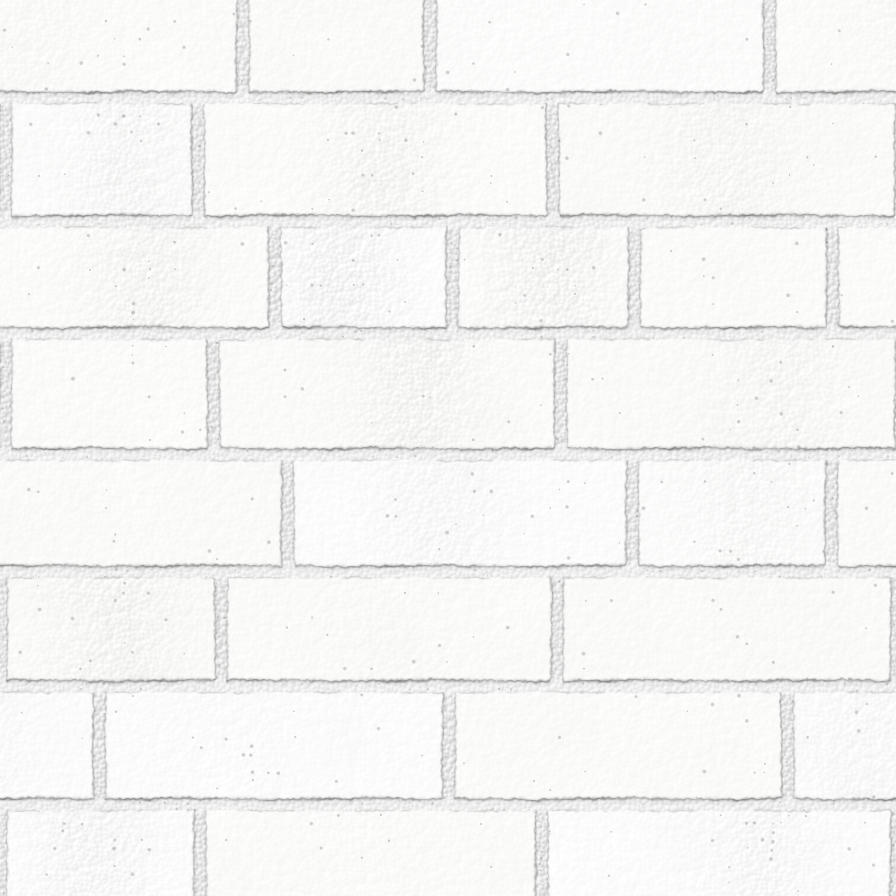
This texture is drawn by a WebGL 2 fragment shader. Its source:

```glsl
#version 300 es
precision highp float;
// Whitewashed brick wall: eight uneven courses of long and short bricks.
// Edge distances give the mortar and the soft shadow lines; cellular noise
// gives grain and pits, and layered sines roughen edges and cloud the faces.
uniform vec2 u_resolution;
out vec4 fragColor;

const vec3 WHITE = vec3(0.994);
const vec3 WARM_WHITE = vec3(0.987, 0.987, 0.981);
const vec3 MORTAR = vec3(0.938);
const vec2 HALF_JOINT = vec2(0.0073, 0.0070);

// Heights of the bed joints, top to bottom
const float BEDS[9] = float[9](1.02, 0.891, 0.753, 0.628, 0.493, 0.362, 0.234, 0.102, -0.03);

// Upright joints of each course; a repeated value means one joint fewer
const vec4 JOINTS[8] = vec4[8](
  vec4(0.271, 0.480, 0.859, 0.859), vec4(0.006, 0.221, 0.617, 0.617),
  vec4(0.307, 0.505, 0.708, 0.929), vec4(0.006, 0.238, 0.626, 0.626),
  vec4(0.321, 0.706, 0.928, 0.928), vec4(0.001, 0.247, 0.622, 0.622),
  vec4(0.111, 0.501, 0.879, 0.879), vec4(0.001, 0.223, 0.605, 0.605));

float hash(vec2 p) {
  p = fract(p * vec2(0.1031, 0.1137));
  p += dot(p, p.yx + 33.33);
  return fract((p.x + p.y) * p.x * 17.3);
}

vec2 hash2(vec2 p) {
  return vec2(hash(p + 3.7), hash(p.yx + 91.3));
}

// Cellular noise: distance to the nearest scattered point
float cells(vec2 p) {
  vec2 cell = floor(p);
  float nearest = 2.0;
  for (int j = -1; j <= 1; j++)
    for (int i = -1; i <= 1; i++) {
      vec2 id = cell + vec2(i, j);
      nearest = min(nearest, length(id + hash2(id) - p));
    }
  return nearest;
}

// Grain lit from the upper left
float relief(vec2 p) {
  return cells(p) - cells(p + vec2(0.35, -0.35));
}

// Sparse dark pits, one at most per cell
float pits(vec2 p, float density) {
  vec2 id = floor(p);
  float radius = mix(0.12, 0.32, hash(id + 17.0));
  float d = length(fract(p) - 0.35 - 0.3 * hash2(id));
  return step(1.0 - density, hash(id + 53.0)) * (1.0 - smoothstep(radius * 0.4, radius, d));
}

float ripple(float t, float seed) {
  return 0.5 * (sin(t * 31.0 + seed) + 0.6 * sin(t * 83.0 + seed * 2.3) + 0.4 * sin(t * 197.0 + seed * 4.1));
}

float clouds(vec2 p, float seed) {
  return 0.5 + 0.5 * ripple(p.x + 0.4 * p.y, seed) * ripple(p.y - 0.3 * p.x, seed + 2.0);
}

float softLine(float d, float width) {
  return exp(-d * d / (width * width));
}

void main() {
  vec2 uv = gl_FragCoord.xy / u_resolution;
  float pixel = 1.0 / u_resolution.y;

  // Course, and the joints on either side
  int course = 0;
  for (int i = 1; i < 8; i++) if (uv.y < BEDS[i]) course = i;
  float toLeft = 2.0, toRight = 2.0, joint = 0.0;
  for (int k = 0; k < 4; k++) {
    float gap = fract(uv.x - JOINTS[course][k]);
    if (gap < toLeft) { toLeft = gap; joint = float(k); }
    toRight = min(toRight, 1.0 - gap);
  }
  vec2 brick = vec2(joint * 7.0 + 2.0, float(course) * 5.0 + 11.0);
  float seed = 40.0 * hash(brick);

  // Roughened distances inward from the four edges
  float crumb = 0.0024 * (cells(uv * 130.0) - 0.45);
  float left = toLeft - HALF_JOINT.x + 0.0009 * ripple(uv.y, seed) + crumb;
  float right = toRight - HALF_JOINT.x + 0.0010 * ripple(uv.y, seed + 5.0) + crumb;
  float bottom = uv.y - BEDS[course + 1] - HALF_JOINT.y + 0.0014 * ripple(uv.x, seed + 9.0) + crumb;
  float top = BEDS[course] - uv.y - HALF_JOINT.y + 0.0010 * ripple(uv.x, seed + 14.0) + crumb;
  float across = min(left, right), upward = min(bottom, top);
  float face = smoothstep(-pixel, pixel, min(across, upward));

  // Brick face: pale tint, grain, pits and a grey weathered band
  float span = toLeft + toRight;
  float middle = (toLeft / span - mix(0.35, 0.65, hash(brick + 4.0))) * span;
  float weather = pow(hash(brick + 8.0), 1.6) * softLine(middle, 0.065) * (0.4 + 0.8 * clouds(uv, seed));
  float fine = relief(uv * 190.0);
  float coarse = relief(uv * 85.0);
  vec3 paint = mix(WHITE, WARM_WHITE, hash(brick + 21.0));
  paint -= 0.014 * clouds(uv * 0.7, seed + 3.0) + 0.035 * weather;
  paint += fine * (0.020 + 0.075 * weather) + coarse * (0.014 + 0.03 * weather);
  paint -= 0.17 * pits(uv * 105.0, 0.03 + 0.10 * weather);

  // Mortar: sandy, a little darker in the upright joints
  float upright = smoothstep(0.0, 0.004, upward);
  vec3 sand = MORTAR - 0.035 * upright + fine * (0.09 + 0.06 * upright);
  sand -= 0.12 * pits(uv * 150.0, 0.10);

  // Contact shadows, strongest under each brick
  float alongX = smoothstep(-0.002, 0.001, across);
  float alongY = smoothstep(-0.002, 0.001, upward);
  float worn = 0.75 + 0.35 * ripple(uv.x, seed + 1.0);
  float shade = alongX * worn * 0.29 * softLine(bottom + 0.0006, 0.0018);
  shade += alongX * 0.08 * exp(-abs(bottom) / 0.0035) * step(bottom, 0.0);
  shade += alongY * 0.17 * softLine(right + 0.0004, 0.0015);
  shade += alongY * 0.11 * softLine(left + 0.0004, 0.0014);
  shade += alongX * 0.11 * softLine(top, 0.0012) * smoothstep(-0.2, 0.5, ripple(uv.x * 1.7, seed + 6.0));

  fragColor = vec4(clamp(mix(sand, paint, face) - shade, 0.0, 1.0), 1.0);
}
```
